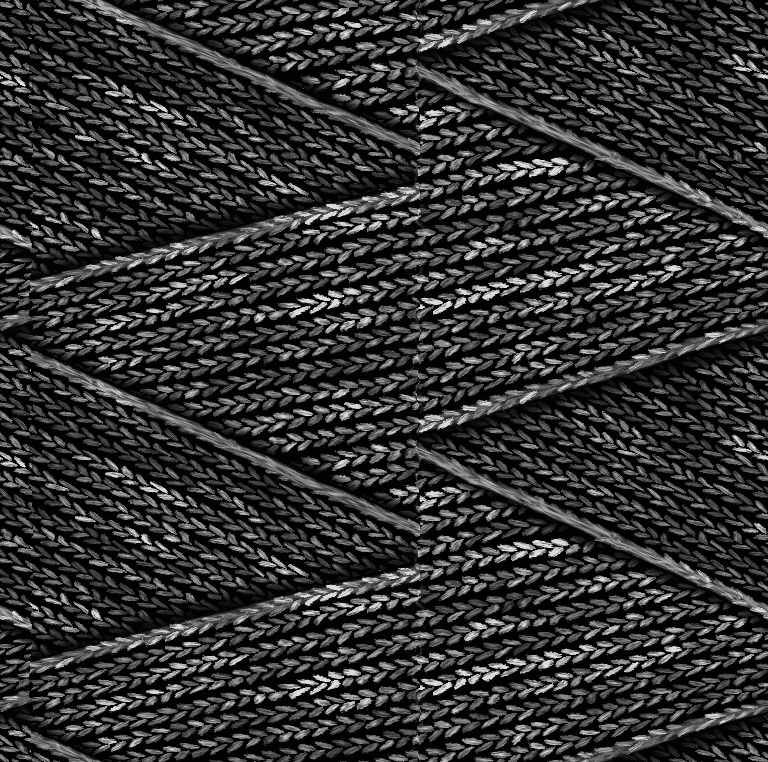
This texture is drawn by a Shadertoy shader. Its source:

```glsl
float hash(vec2 p) {
    vec3 q = fract(p.xyx * vec3(0.1031, 0.1030, 0.0973));
    q += dot(q, q.yzx + 33.33);
    return fract((q.x + q.y) * q.z);
}

float noise(vec2 p) {
    vec2 i = floor(p), f = fract(p);
    f = f * f * (3.0 - 2.0 * f);
    return mix(mix(hash(i), hash(i + vec2(1, 0)), f.x),
               mix(hash(i + vec2(0, 1)), hash(i + vec2(1, 1)), f.x), f.y);
}

// Chain of slanted stitches: s runs along the strand, d across it from -1 to 1
float chain(float s, float d, float row, float blur) {
    d += 0.32 * (noise(vec2(s * 0.35, row * 7.3)) - 0.5);
    float side = step(0.0, d);
    float q = s + 0.5 * side + 0.5 * noise(vec2(s * 0.4, row * 3.1 + 40.0));
    vec2 id = vec2(floor(q) + 90.0, row * 2.0 + side + 17.0);
    float f = fract(q) - 0.5;
    float v = abs(d) - 0.36 + (0.42 + 0.25 * hash(id + 5.0)) * f;

    // Fine fibres follow the slant and fray the outline
    float fibre = noise(vec2(f * 3.5 + id.x * 7.0, v * 10.0 + id.y * 13.0));
    float fuzz = noise(vec2(s * 9.0, d * 11.0 + row * 29.0));
    float width = 0.27 + 0.1 * hash(id + 71.0);
    float r = length(vec2(f / 0.56, v / width)) + 0.5 * (fuzz - 0.5);
    float leaf = 1.0 - smoothstep(0.92 - blur, 0.92 + blur, r);
    float tone = 0.14 + 0.42 * fibre + 0.14 * fuzz;
    return leaf * tone * (0.65 + 0.6 * hash(id)) * (1.1 - 0.3 * r);
}

void mainImage(out vec4 fragColor, in vec2 fragCoord) {
    vec2 p = fragCoord / iResolution.xy;
    float y = mod(1.0 - p.y, 0.5);

    // Two columns meet at ragged seams; the right one wraps round the edge
    float x = p.x + 0.007 * (noise(vec2(y * 90.0, 3.0)) - 0.5);
    if (x < 0.04) x += 1.0;
    float seam = 0.544;
    float dx = x - seam;
    float dir = dx < 0.0 ? 1.0 : -1.0;

    // Falling and rising border lines of the interlocking wedges
    float fall = dir > 0.0 ? 0.187 + 0.457 * dx : 0.098 + 0.47 * dx;
    float rise = dir > 0.0 ? 0.238 - 0.258 * dx : 0.070 - 0.30 * dx;
    float a = mod(dir * (y - fall) + 0.003, 0.5);
    float wedge = dir * (rise - fall);
    bool falling = a < wedge;

    float t, slope, pitch, shadow, column = dir > 0.0 ? 0.0 : 60.0;
    if (falling) {
        t = a;
        slope = 0.46;
        pitch = 0.0255;
        shadow = smoothstep(0.0, 0.035, wedge - a);
    } else {
        // Rising strands fan out towards the middle of their wedge
        t = a - wedge;
        t -= dir * 0.1 * dx * sin(6.28 * min(t, 0.5));
        slope = -0.27;
        pitch = 0.0305;
        column += 25.0;
        shadow = smoothstep(0.0, 0.022, 0.5 - a);
    }

    // Strand coordinates, with slightly uneven spacing
    t += 0.006 * (noise(vec2(x * 5.0, a * 12.0 + column)) - 0.5);
    float index = floor(t / pitch);
    float row = index + column + 4.0;
    float d = 2.0 * fract(t / pitch) - 1.0;
    float s = (x + slope * dir * t) * sqrt(1.0 + slope * slope) / 0.0235;
    float blur = 0.1 + 75.0 / iResolution.y;
    float light = chain(s + 11.0 * hash(vec2(row, 8.0)), d, row, blur);

    // Worn dark lengths, glossy lengths and bright border strands
    float wear = noise(vec2(x * 9.0, row * 5.7));
    float gloss = smoothstep(0.72, 0.95, noise(vec2(x * 7.0 + 30.0, row * 9.1)));
    light *= (0.7 + 0.65 * wear + 0.65 * gloss) * mix(0.15, 1.0, shadow);
    light *= falling ? 0.92 : 1.12;
    if (index < 0.5) {
        float strand = 1.0 - smoothstep(0.35, 0.8, abs(d + 0.1));
        float hair = noise(vec2(s * 1.8 + d * 2.0, d * 7.0 + row));
        light = max(light * 1.2, strand * (falling ? 0.7 : 0.45) * (0.2 + 0.8 * hair));
    }

    // Sparse lint caught along the central seam
    float lint = noise(vec2(dx * 240.0, y * 170.0));
    light += 0.3 * smoothstep(0.5, 0.9, lint) * exp(-abs(dx) * 220.0);

    fragColor = vec4(vec3(0.008 + clamp(light, 0.0, 0.85)), 1.0);
}
```
